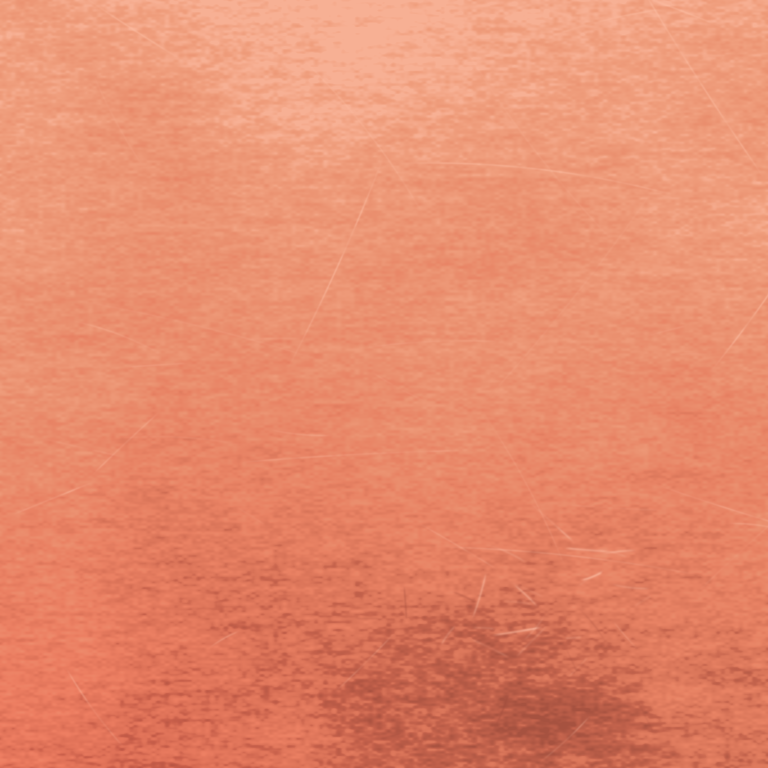
Give the GLSL for this texture, as a Shadertoy shader.

```glsl
float hash(vec2 p) {
    vec3 q = fract(vec3(p.xyx) * 0.1031);
    q += dot(q, q.yzx + 33.33);
    return fract((q.x + q.y) * q.z);
}

float noise(vec2 p) {
    vec2 cell = floor(p), f = fract(p);
    f = f * f * (3.0 - 2.0 * f);
    float low = mix(hash(cell), hash(cell + vec2(1, 0)), f.x);
    float high = mix(hash(cell + vec2(0, 1)), hash(cell + vec2(1, 1)), f.x);
    return mix(low, high, f.y);
}

float fbm(vec2 p) {
    float sum = 0.0, weight = 0.5;
    for (int i = 0; i < 5; i++) {
        sum += weight * noise(p);
        p = mat2(0.8, 0.6, -0.6, 0.8) * p * 2.03 + 17.3;
        weight *= 0.5;
    }
    return sum / 0.97;
}

// Soft elliptical patch, 1 in its centre
float patchAt(vec2 uv, vec2 centre, vec2 radius) {
    vec2 d = (uv - centre) / radius;
    return exp(-dot(d, d));
}

// One slightly bent line with faded ends and a broken stroke
float scratch(vec2 uv, vec2 centre, float angle, float len, float bend, float width) {
    vec2 d = uv - centre;
    float c = cos(angle), s = sin(angle);
    vec2 q = vec2(c * d.x + s * d.y, c * d.y - s * d.x);
    q.y -= bend * q.x * q.x / len;
    float ends = 1.0 - smoothstep(0.3, 0.5, abs(q.x) / len);
    float broken = smoothstep(0.1, 0.75, noise(vec2(q.x * 45.0, angle * 90.0)));
    return exp(-q.y * q.y / (width * width)) * ends * mix(0.35, 1.0, broken);
}

// Scattered scratches; most lie near the horizontal
float scratches(vec2 uv, int count, float seed, vec2 centre, vec2 spread,
                vec2 lengths, float tilt, float width) {
    float sum = 0.0;
    for (int i = 0; i < count; i++) {
        float id = float(i) * 7.0 + seed;
        vec2 place = vec2(hash(vec2(id, 1)), hash(vec2(id, 2))) - 0.5;
        float turn = 2.0 * hash(vec2(id, 3)) - 1.0;
        float len = mix(lengths.x, lengths.y, hash(vec2(id, 4)));
        float bend = 0.35 * (hash(vec2(id, 5)) - 0.5);
        float strength = mix(0.2, 1.0, pow(hash(vec2(id, 6)), 2.0));
        sum += strength * scratch(uv, centre + spread * place,
                                  tilt * turn * abs(turn) - 0.08, len, bend, width);
    }
    return min(sum, 1.0);
}

// Copper ramp from shadow to sheen
vec3 copper(float tone) {
    vec3 colours[7] = vec3[7](
        vec3(0.65, 0.32, 0.25), vec3(0.77, 0.39, 0.30), vec3(0.85, 0.46, 0.35),
        vec3(0.91, 0.51, 0.39), vec3(0.92, 0.57, 0.44), vec3(0.94, 0.62, 0.49),
        vec3(0.97, 0.69, 0.58));
    float stops[7] = float[7](-0.2, 0.03, 0.14, 0.335, 0.585, 0.80, 1.0);
    vec3 colour = colours[0];
    for (int i = 1; i < 7; i++) {
        float blend = clamp((tone - stops[i - 1]) / (stops[i] - stops[i - 1]), 0.0, 1.0);
        colour = mix(colour, colours[i], blend);
    }
    return colour;
}

void mainImage(out vec4 fragColor, in vec2 fragCoord) {
    vec2 uv = fragCoord / iResolution.xy;
    float width = max(0.0015, 0.7 / iResolution.y);

    // Broad light, stains and sheen
    float tone = 0.13 + 0.80 * uv.y;
    tone += 0.45 * (fbm(uv * vec2(3.0, 4.0) + 5.0) - 0.5);
    tone += 0.16 * patchAt(uv, vec2(0.45, 0.92), vec2(0.16, 0.13));
    tone -= 0.14 * patchAt(uv, vec2(0.20, 0.37), vec2(0.07, 0.09));
    tone -= 0.13 * patchAt(uv, vec2(0.22, 0.81), vec2(0.09, 0.08));
    tone -= 0.14 * patchAt(uv, vec2(0.98, 0.84), vec2(0.16, 0.12));
    float shadow = patchAt(uv, vec2(0.78, 0.12), vec2(0.30, 0.17));
    float smudge = fbm(uv * vec2(9.0, 16.0) + 31.0);
    tone -= shadow * (0.16 + 0.5 * (smudge - 0.4));

    // Brushed grain
    tone += 0.20 * (noise(uv * vec2(75.0, 210.0)) - 0.5);
    tone += 0.20 * (noise(uv * vec2(170.0, 290.0) + 40.0) - 0.5);
    tone += 0.13 * (noise(uv * vec2(9.0, 180.0) + 80.0) - 0.5);
    tone += 0.14 * (fbm(uv * vec2(25.0, 45.0) + 9.0) - 0.5);
    vec3 colour = copper(tone);

    // Redder metal toward the lower left
    float warmth = (1.0 - smoothstep(0.0, 0.45, uv.y)) * (1.0 - smoothstep(0.1, 0.7, uv.x));
    colour += warmth * vec3(0.02, -0.02, -0.01);

    // Long faint lines, short marks and a worn cluster
    float pale = 0.40 * scratches(uv, 22, 3.0, vec2(0.5, 0.62), vec2(1.0, 0.8),
                                  vec2(0.12, 0.42), 1.5, width);
    pale += 0.50 * scratches(uv, 18, 211.0, vec2(0.5, 0.3), vec2(1.0, 0.55),
                             vec2(0.03, 0.14), 1.0, width);
    pale += 0.60 * scratches(uv, 20, 407.0, vec2(0.72, 0.23), vec2(0.28, 0.18),
                             vec2(0.02, 0.08), 1.4, width * 1.2);
    float dark = scratches(uv, 12, 619.0, vec2(0.68, 0.14), vec2(0.40, 0.20),
                           vec2(0.02, 0.07), 1.5, width * 1.1);
    colour = mix(colour, vec3(0.62, 0.29, 0.23), 0.40 * dark);
    colour = mix(colour, vec3(1.0, 0.77, 0.67), min(pale, 0.75));

    fragColor = vec4(colour, 1.0);
}
```
